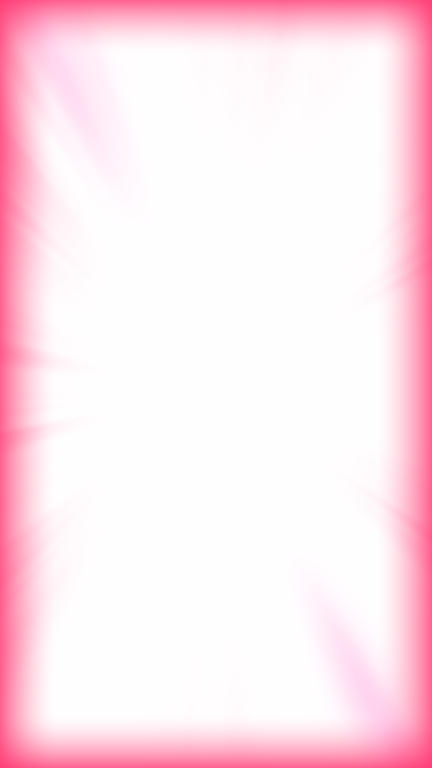
Write a WebGL 1 fragment shader that draws this background.

```glsl
precision highp float;
// A white field framed by a soft pink glow, with faint streaks of light
// radiating from the centre. The glow is a fade from each side; the streaks
// are periodic noise over the angle, gathered into a few bundles.

uniform vec2 u_resolution;

const float TAU = 6.283185;

float hash(float n) {
  return fract(sin(n * 127.1) * 43758.55);
}

// Smooth noise around the circle, with a whole number of cells per turn
float ringNoise(float angle, float cells) {
  float x = (angle / TAU + 0.5) * cells;
  float cell = floor(x);
  float a = hash(mod(cell, cells) + cells);
  float b = hash(mod(cell + 1.0, cells) + cells);
  return mix(a, b, smoothstep(0.0, 1.0, x - cell));
}

// Soft angular bundle that wraps across the half turn
float bundle(float angle, float centre, float width) {
  float d = mod(angle - centre + 0.5 * TAU, TAU) - 0.5 * TAU;
  return exp(-d * d / (width * width));
}

// Glow falling inward from one side
float sideGlow(float dist, float reach) {
  return 0.77 * pow(max(1.0 - dist / reach, 0.0), 1.7);
}

void main() {
  vec2 p = gl_FragCoord.xy / u_resolution.x;
  vec2 size = u_resolution / u_resolution.x;
  vec2 inset = min(p, size - p);

  // Frame: the two glows combine and deepen at the corners
  float glowX = sideGlow(inset.x, 0.132);
  float glowY = sideGlow(inset.y, 0.126);
  float glow = 1.0 - (1.0 - glowX) * (1.0 - glowY);

  // Polar frame of the streaks
  vec2 q = p - size * vec2(0.5, 0.493);
  float angle = atan(q.y, q.x + 1e-5);
  vec2 span = abs(q) / (0.5 * size);
  float outward = max(span.x, span.y);
  float streaks = 0.6 * ringNoise(angle, 76.0) + 0.4 * ringNoise(angle, 173.0);

  // Fine rays, strongest along the left and right sides
  float rays = bundle(angle, 2.30, 0.24) + bundle(angle, 2.93, 0.12)
    + 0.8 * bundle(angle, -2.95, 0.13) + 0.9 * bundle(angle, -2.36, 0.17)
    + 0.9 * bundle(angle, 0.68, 0.19) + 0.8 * bundle(angle, -0.57, 0.14)
    + 0.5 * bundle(angle, 1.40, 0.17) + 0.25 * bundle(angle, -1.58, 0.10);
  rays *= smoothstep(0.15, 0.85, streaks) * pow(smoothstep(0.35, 1.08, outward), 2.0);

  // Two broad magenta beams on opposite diagonals
  float beams = bundle(angle, 2.01, 0.085) + bundle(angle, -1.11, 0.075);
  beams *= (0.55 + 0.6 * streaks) * smoothstep(0.38, 0.85, outward);

  vec3 color = vec3(1.0, 0.997, 1.0);
  color = mix(color, vec3(1.0, 0.54, 0.82), 0.36 * beams);
  color = mix(color, vec3(1.0, 0.38, 0.60), 0.34 * rays);
  color = mix(color, vec3(1.0, 0.20, 0.43), glow);
  gl_FragColor = vec4(color, 1.0);
}
```
